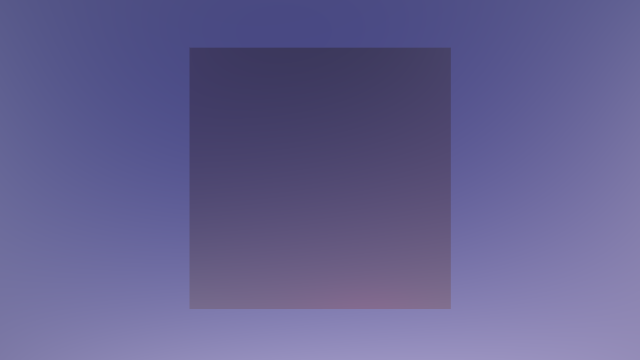
Reproduce this background procedurally as a WebGL 1 fragment shader.

```glsl
precision highp float;

uniform vec2 u_resolution;

// Sky colours: three rows, each left, centre, right
const vec3 SKY_TOP_L = vec3(0.345, 0.350, 0.540);
const vec3 SKY_TOP_C = vec3(0.290, 0.290, 0.510);
const vec3 SKY_TOP_R = vec3(0.385, 0.385, 0.580);
const vec3 SKY_MID_L = vec3(0.405, 0.405, 0.595);
const vec3 SKY_MID_C = vec3(0.350, 0.345, 0.580);
const vec3 SKY_MID_R = vec3(0.490, 0.470, 0.655);
const vec3 SKY_LOW_L = vec3(0.490, 0.475, 0.650);
const vec3 SKY_LOW_C = vec3(0.595, 0.570, 0.750);
const vec3 SKY_LOW_R = vec3(0.580, 0.550, 0.720);

// Panel colours in the same order
const vec3 PANEL_TOP_L = vec3(0.250, 0.230, 0.390);
const vec3 PANEL_TOP_C = vec3(0.235, 0.220, 0.360);
const vec3 PANEL_TOP_R = vec3(0.280, 0.260, 0.405);
const vec3 PANEL_MID_L = vec3(0.300, 0.275, 0.440);
const vec3 PANEL_MID_C = vec3(0.315, 0.285, 0.445);
const vec3 PANEL_MID_R = vec3(0.345, 0.305, 0.460);
const vec3 PANEL_LOW_L = vec3(0.465, 0.420, 0.550);
const vec3 PANEL_LOW_C = vec3(0.485, 0.420, 0.555);
const vec3 PANEL_LOW_R = vec3(0.505, 0.440, 0.560);

// Panel placement, in canvas heights from the canvas centre
const vec2 PANEL_CENTER = vec2(0.0005, 0.0046);
const float PANEL_HALF = 0.363;

// Rosy light near the foot of the panel, in panel coordinates
const vec3 ROSE_TINT = vec3(0.025, -0.003, 0.005);
const vec2 ROSE_CENTER = vec2(0.68, 0.0);
const vec2 ROSE_SIZE = vec2(0.25, 0.10);

// Quadratic curve through a, b, c at t = 0, 0.5, 1
vec3 curve(vec3 a, vec3 b, vec3 c, float t) {
  return a * (2.0 * t - 1.0) * (t - 1.0)
       + b * 4.0 * t * (1.0 - t)
       + c * t * (2.0 * t - 1.0);
}

vec3 skyColor(vec2 uv) {
  vec3 low = curve(SKY_LOW_L, SKY_LOW_C, SKY_LOW_R, uv.x);
  vec3 mid = curve(SKY_MID_L, SKY_MID_C, SKY_MID_R, uv.x);
  vec3 top = curve(SKY_TOP_L, SKY_TOP_C, SKY_TOP_R, uv.x);
  return curve(low, mid, top, uv.y);
}

vec3 panelColor(vec2 uv) {
  vec3 low = curve(PANEL_LOW_L, PANEL_LOW_C, PANEL_LOW_R, uv.x);
  vec3 mid = curve(PANEL_MID_L, PANEL_MID_C, PANEL_MID_R, uv.x);
  vec3 top = curve(PANEL_TOP_L, PANEL_TOP_C, PANEL_TOP_R, uv.x);
  vec2 offset = (uv - ROSE_CENTER) / ROSE_SIZE;
  return curve(low, mid, top, uv.y) + ROSE_TINT * exp(-dot(offset, offset));
}

void main() {
  vec2 uv = gl_FragCoord.xy / u_resolution;
  vec2 p = (gl_FragCoord.xy - 0.5 * u_resolution) / u_resolution.y - PANEL_CENTER;

  // Square panel with an edge one pixel wide
  vec2 edge = abs(p) - PANEL_HALF;
  float coverage = clamp(0.5 - max(edge.x, edge.y) * u_resolution.y, 0.0, 1.0);
  vec2 panelUv = clamp(0.5 + 0.5 * p / PANEL_HALF, 0.0, 1.0);

  gl_FragColor = vec4(mix(skyColor(uv), panelColor(panelUv), coverage), 1.0);
}
```
